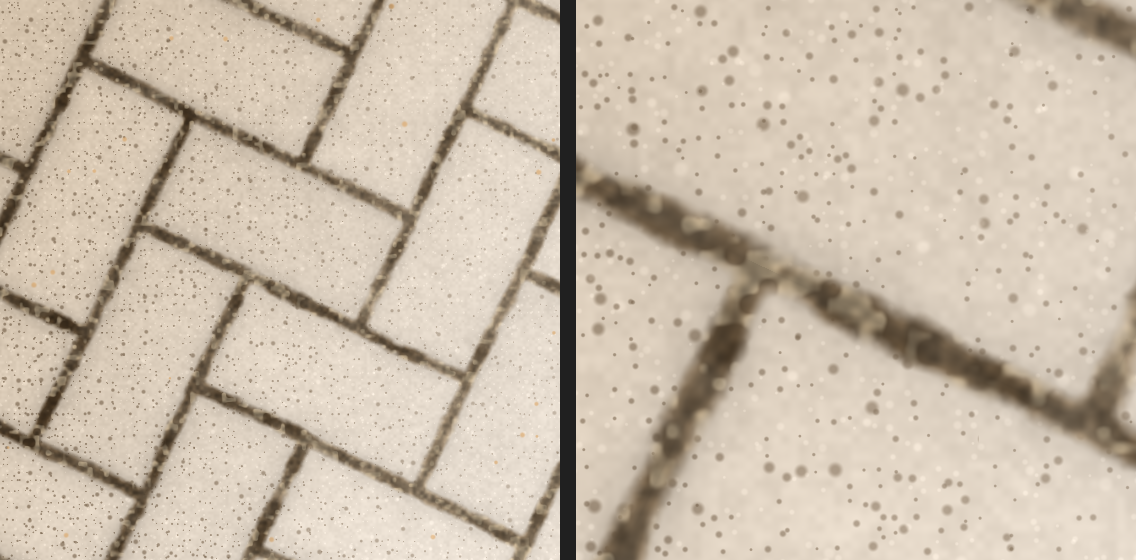
Left, the full canvas; right, a detail of the centre.
A Shadertoy shader for this texture:

```glsl
const float CELL = 0.218;                   // brick width in canvas units
const float TILT = 0.447;                   // clockwise turn of the paving
const vec2  ANCHOR = vec2(0.341, 0.798);    // corner of one lying brick
const float JOINT = 0.049;                  // half joint width, in cells
const float CORNER = 0.035;                 // corner radius, in cells
const float SOFTNESS = 0.026;               // edge blur, in cells
const float WEAR = 0.055;                   // edge raggedness, in cells
const float GRAIN = 0.075;
const float BRICK_VARIATION = 0.025;

const vec3 STONE_SHADE = vec3(0.835, 0.765, 0.675);
const vec3 STONE_LIT   = vec3(0.915, 0.875, 0.825);
const vec3 JOINT_DARK  = vec3(0.27, 0.205, 0.13);
const vec3 JOINT_PALE  = vec3(0.59, 0.52, 0.43);
const vec3 GRIT        = vec3(0.76, 0.69, 0.57);
const vec3 PIT         = vec3(0.46, 0.38, 0.29);
const vec3 RUST        = vec3(0.86, 0.63, 0.36);

float hash(vec2 p) {
    return fract(sin(dot(p, vec2(127.1, 311.7))) * 43758.5453);
}

float noise(vec2 p) {
    vec2 i = floor(p), f = fract(p);
    f = f * f * (3.0 - 2.0 * f);
    return mix(mix(hash(i), hash(i + vec2(1, 0)), f.x),
               mix(hash(i + vec2(0, 1)), hash(i + vec2(1, 1)), f.x), f.y);
}

float fbm(vec2 p) {
    float sum = 0.0, amp = 0.5;
    for (int i = 0; i < 4; i++) {
        sum += amp * noise(p);
        p = mat2(1.6, 1.2, -1.2, 1.6) * p + 7.3;
        amp *= 0.5;
    }
    return sum / 0.9375;
}

float roundBox(vec2 p, vec2 halfSize, float r) {
    vec2 d = abs(p) - halfSize + r;
    return length(max(d, 0.0)) + min(max(d.x, d.y), 0.0) - r;
}

// Scattered soft dots, at most one in each grid square
float specks(vec2 p, float chance) {
    vec2 id = floor(p);
    float radius = mix(0.12, 0.3, hash(id + 5.1));
    vec2 centre = 0.3 + 0.4 * vec2(hash(id + 1.7), hash(id + 9.2));
    float dotMask = 1.0 - smoothstep(radius * 0.3, radius, length(fract(p) - centre));
    return dotMask * step(hash(id + 3.3), chance);
}

// Signed distance to the herringbone brick under q; also gives its corner
float herringbone(vec2 q, out vec2 corner) {
    corner = floor(q);
    float k = mod(corner.x - corner.y, 4.0);
    vec2 size = k < 1.5 ? vec2(2, 1) : vec2(1, 2);
    if (k > 0.5 && k < 1.5) corner.x -= 1.0;
    if (k > 1.5 && k < 2.5) corner.y -= 1.0;
    return roundBox(q - corner - 0.5 * size, 0.5 * size - JOINT, CORNER);
}

void mainImage(out vec4 fragColor, in vec2 fragCoord) {
    vec2 p = fragCoord / iResolution.y;
    float pixel = 1.0 / (iResolution.y * CELL);

    // Turned paving grid, x along the lying bricks and y downward
    float c = cos(TILT), s = sin(TILT);
    vec2 d = p - ANCHOR;
    vec2 q = vec2(c * d.x - s * d.y, -s * d.x - c * d.y) / CELL;
    q += 0.025 * (vec2(noise(q * 1.7), noise(q * 1.7 + 31.0)) - 0.5);

    vec2 corner;
    float edge = herringbone(q, corner);
    float ragged = edge + WEAR * (fbm(q * 8.0) - 0.5);
    float soft = max(SOFTNESS, pixel);
    float joint = smoothstep(-soft, soft, ragged);

    // Stone: slanting light, brick tone, mottling and sandy grain
    float light = smoothstep(-0.55, 0.6, dot(p, vec2(0.65, -0.5)));
    vec3 stone = mix(STONE_SHADE, STONE_LIT, light);
    stone += BRICK_VARIATION * (hash(corner) - 0.5);
    stone += 0.04 * (fbm(p * 18.0) - 0.5);
    stone += GRAIN * (0.6 * noise(p * 190.0) + 0.4 * noise(p * 95.0 + 4.0) - 0.5);

    // Pits, pale grains and rare rust spots
    float dirt = 1.0 - smoothstep(0.0, 1.1, p.x);
    for (int i = 0; i < 3; i++) {
        float scale = 48.0 + 27.0 * float(i);
        vec2 g = p * scale + 13.0 * float(i);
        stone = mix(stone, PIT, specks(g, 0.1 + 0.17 * dirt) * (0.3 + 0.35 * dirt));
        stone += 0.05 * specks(g + 57.4, 0.2);
    }
    stone = mix(stone, RUST, 0.55 * specks(p * 38.0 + 3.0, 0.012));
    stone *= 1.0 - (0.07 + 0.08 * dirt) * exp(min(edge, 0.0) * 16.0);

    // Joint: patchy dark soil with loose grit, paler toward the right
    float patchy = fbm(p * 24.0 + 11.0) - 0.5;
    float pale = clamp(0.12 + 0.75 * p.x + 1.3 * patchy, 0.0, 1.0);
    vec3 soil = mix(JOINT_DARK, JOINT_PALE, pale);
    float crumbs = smoothstep(0.5, 0.85, noise(p * 105.0 + 20.0));
    soil = mix(soil, GRIT, 0.65 * crumbs);
    soil *= 0.82 + 0.36 * noise(p * 150.0);
    soil *= 1.08 - 0.22 * smoothstep(0.0, JOINT, ragged);

    fragColor = vec4(clamp(mix(stone, soil, joint), 0.0, 1.0), 1.0);
}
```
